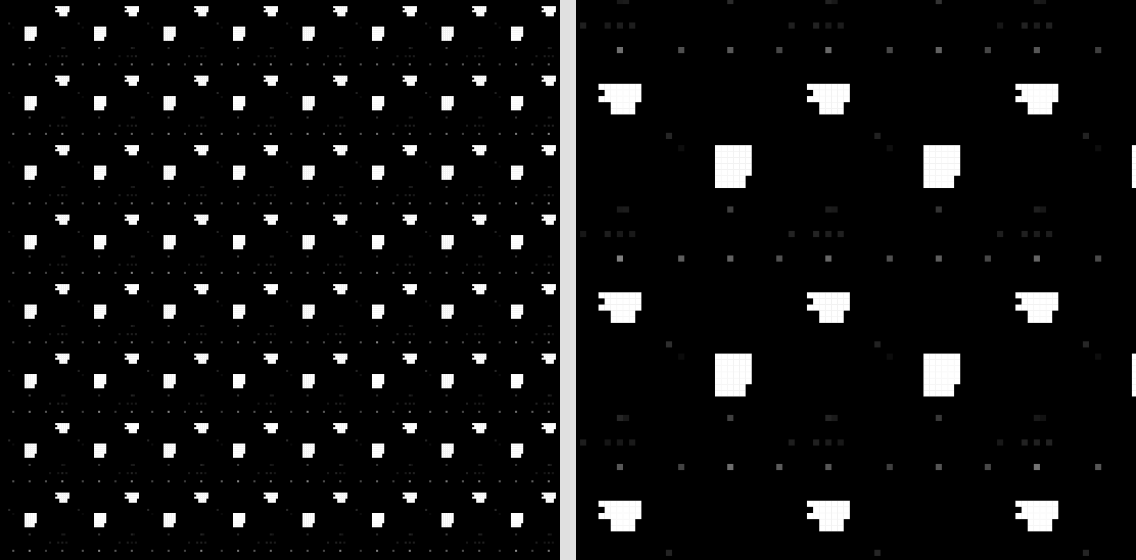
Left: the whole. Right: its middle third, enlarged.
This pattern is drawn by a Shadertoy shader. Its source:

```glsl
// Repeating black tile with two white blocky shapes and faint grey specks on a cell grid.

const float CELLS_DOWN = 274.0;  // grid cells along the canvas height
const float TILE_CELLS = 34.0;   // grid cells along one tile
const float TILE_MARGIN = 1.0;   // moves the tile seam into empty cells
const float SEAM_DIM = 0.05;     // darkening between lit cells

float hash21(vec2 p) {
    vec3 q = fract(p.xyx * vec3(0.1031, 0.1030, 0.0973));
    q += dot(q, q.yzx + 33.33);
    return fract((q.x + q.y) * q.z);
}

// Share of a pixel of the given width covered by a box
float boxCoverage(vec2 p, vec2 corner, vec2 size, float pixel) {
    vec2 low = max(corner, p - 0.5 * pixel);
    vec2 high = min(corner + size, p + 0.5 * pixel);
    vec2 overlap = clamp((high - low) / pixel, 0.0, 1.0);
    return overlap.x * overlap.y;
}

// Block with its lower right corner cut away
float notchedBlock(vec2 p, vec2 corner, float pixel) {
    return boxCoverage(p, corner, vec2(6.0, 5.0), pixel)
         + boxCoverage(p, corner + vec2(0.0, 5.0), vec2(5.0, 2.0), pixel);
}

// Wide bar with a nick on the left, above a narrower foot
float footedBar(vec2 p, vec2 corner, float pixel) {
    return boxCoverage(p, corner, vec2(7.0, 3.0), pixel)
         - boxCoverage(p, corner + vec2(0.0, 1.0), vec2(1.0), pixel)
         + boxCoverage(p, corner + vec2(2.0, 3.0), vec2(4.0, 2.0), pixel);
}

// One lit cell whose brightness varies from tile to tile
float speck(vec2 p, vec2 cell, float level, vec2 tile, float pixel) {
    float variation = mix(0.75, 1.25, hash21(tile * TILE_CELLS + cell));
    return level * variation * boxCoverage(p, cell, vec2(1.0), pixel);
}

float specks(vec2 p, vec2 tile, float pixel) {
    float light = 0.0;
    // Evenly spaced lower row, alternating in brightness
    for (int i = 0; i < 4; i++) {
        float column = 6.0 + 8.0 * float(i);
        float level = i % 2 == 0 ? 0.30 : 0.44;
        light += speck(p, vec2(column, 31.0), level, tile, pixel);
    }
    // Dim cluster above the row
    for (int i = 0; i < 4; i++) {
        float column = i == 0 ? 24.0 : 26.0 + 2.0 * float(i);
        light += speck(p, vec2(column, 27.0), 0.11, tile, pixel);
    }
    // Scattered single cells
    light += speck(p, vec2(14.0, 23.0), 0.21, tile, pixel);
    light += speck(p, vec2(30.0, 23.0), 0.12, tile, pixel);
    light += speck(p, vec2(31.0, 23.0), 0.09, tile, pixel);
    light += speck(p, vec2(4.0, 11.0), 0.15, tile, pixel);
    light += speck(p, vec2(6.0, 13.0), 0.05, tile, pixel);
    return light;
}

// Thin lines on the cell borders
float cellSeams(vec2 p, float pixel) {
    vec2 distanceToSeam = 0.5 - abs(fract(p) - 0.5);
    vec2 lines = 1.0 - smoothstep(0.0, max(0.12, 0.5 * pixel), distanceToSeam);
    return max(lines.x, lines.y);
}

void mainImage(out vec4 fragColor, in vec2 fragCoord) {
    // Cell coordinates counted from the upper left
    float pixel = CELLS_DOWN / iResolution.y;
    vec2 cell = vec2(fragCoord.x, iResolution.y - fragCoord.y) * pixel;
    vec2 tile = floor((cell - TILE_MARGIN) / TILE_CELLS);
    vec2 p = cell - tile * TILE_CELLS;

    // White shapes with faint seams, then the specks
    float shapes = notchedBlock(p, vec2(12.0, 13.0), pixel)
                 + footedBar(p, vec2(27.0, 3.0), pixel);
    float light = shapes * (1.0 - SEAM_DIM * cellSeams(p, pixel));
    light += specks(p, tile, pixel);

    fragColor = vec4(vec3(clamp(light, 0.0, 1.0)), 1.0);
}
```
